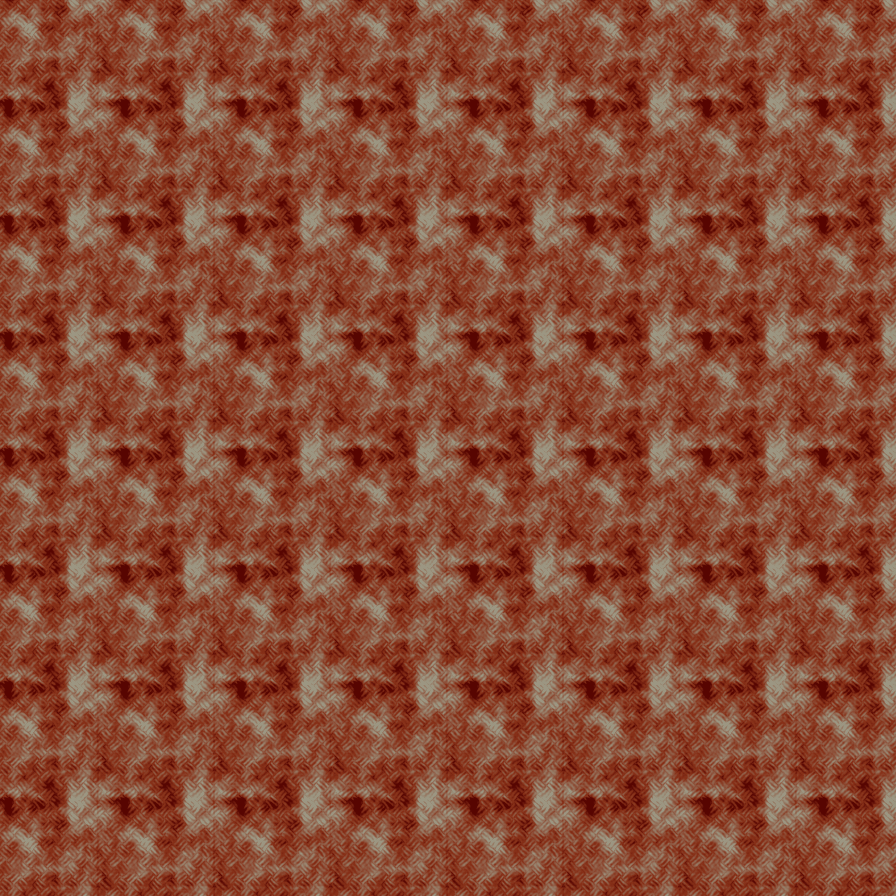
Reproduce this pattern procedurally as a WebGL 1 fragment shader.

```glsl
precision highp float;
// Rust-stained woven cloth: one mottled tile with diagonal basket-weave threads, repeated in a grid.

uniform vec2 u_resolution;

const float REPEATS = 7.7;                    // tiles across the canvas
const vec2 TILE_ORIGIN = vec2(0.109, 0.921);  // one tile corner, canvas units
const float WEAVE_BLOCKS = 7.0;               // diagonal blocks per tile
const float THREADS = 3.0;                    // threads per block
const float THREAD_DEPTH = 0.12;
const float BASE_TONE = 0.53;
const float MOTTLE = 0.85;
const float EDGE_WARP = 0.12;
const float SEAM_WIDTH = 0.008;
const float SEAM_DEPTH = 0.10;
const vec3 DARK = vec3(0.34, 0.02, 0.005);
const vec3 RUST = vec3(0.53, 0.19, 0.095);
const vec3 PALE = vec3(0.61, 0.59, 0.51);

vec2 gradient(vec2 cell, float period) {
  vec2 c = mod(cell, period);
  float h = fract(sin(dot(c, vec2(127.1, 311.7)) + period) * 4375.85);
  return vec2(cos(6.2832 * h), sin(6.2832 * h));
}

// Gradient noise that wraps after "period" cells
float wrappedNoise(vec2 p, float period) {
  vec2 i = floor(p);
  vec2 f = p - i;
  vec2 s = f * f * f * (f * (f * 6.0 - 15.0) + 10.0);
  vec2 e = vec2(1.0, 0.0);
  float a = dot(gradient(i, period), f);
  float b = dot(gradient(i + e.xy, period), f - e.xy);
  float c = dot(gradient(i + e.yx, period), f - e.yx);
  float d = dot(gradient(i + e.xx, period), f - e.xx);
  return mix(mix(a, b, s.x), mix(c, d, s.x), s.y);
}

float mottle(vec2 tile) {
  float sum = 0.0;
  float gain = 0.5;
  float cells = 6.0;
  for (int i = 0; i < 4; i++) {
    sum += gain * wrappedNoise(tile * cells, cells);
    cells *= 2.0;
    gain *= 0.65;
  }
  return sum;
}

// Soft spot that wraps around the tile edges
float stain(vec2 tile, vec2 center, vec2 radius) {
  vec2 d = (fract(tile - center + 0.5) - 0.5) / radius;
  return exp(-dot(d, d));
}

float stains(vec2 q) {
  float dark = 0.55 * stain(q, vec2(0.22, 0.68), vec2(0.10, 0.07))
             + 0.42 * stain(q, vec2(0.48, 0.68), vec2(0.11, 0.06))
             + 0.42 * stain(q, vec2(0.15, 0.42), vec2(0.07, 0.07))
             + 0.36 * stain(q, vec2(0.61, 0.90), vec2(0.12, 0.14))
             + 0.34 * stain(q, vec2(0.64, 0.56), vec2(0.08, 0.22))
             + 0.30 * stain(q, vec2(0.04, 0.97), vec2(0.10, 0.08));
  float pale = 0.44 * stain(q, vec2(0.87, 0.74), vec2(0.19, 0.17))
             + 0.20 * stain(q, vec2(0.91, 0.54), vec2(0.10, 0.13))
             + 0.24 * stain(q, vec2(0.33, 0.85), vec2(0.14, 0.08))
             + 0.28 * stain(q, vec2(0.38, 0.38), vec2(0.16, 0.13))
             + 0.22 * stain(q, vec2(0.56, 0.18), vec2(0.18, 0.09));
  return pale - dark;
}

// Threads change direction from block to block, along both diagonals
float weave(vec2 tile, float pixel) {
  vec2 p = vec2(tile.x + tile.y, tile.x - tile.y) * WEAVE_BLOCKS;
  p += 0.12 * wrappedNoise(tile * 12.0, 12.0);
  vec2 block = floor(p);
  float turned = mod(block.x + block.y, 2.0);
  vec2 f = p - block;
  float across = mix(f.x, f.y, turned);
  float along = mix(f.y, f.x, turned);
  float thread = -cos(6.2832 * THREADS * across);
  float ends = smoothstep(0.0, 0.15, along) * smoothstep(0.0, 0.15, 1.0 - along);
  float pitch = 0.7071 / (WEAVE_BLOCKS * THREADS);
  float resolved = 1.0 - smoothstep(0.5, 0.9, pixel / pitch);
  return resolved * (thread * ends + 0.4 * (ends - 0.8));
}

void main() {
  vec2 canvas = gl_FragCoord.xy / u_resolution.y;
  float pixel = REPEATS / u_resolution.y;
  vec2 tile = fract((canvas - TILE_ORIGIN) * REPEATS);

  // Stains with ragged outlines
  vec2 warp = vec2(wrappedNoise(tile * 8.0, 8.0),
                   wrappedNoise(tile * 9.0, 9.0));
  float tone = BASE_TONE + stains(tile + EDGE_WARP * warp);
  tone += MOTTLE * mottle(tile);

  // Threads, with uneven wear
  float wear = 1.0 + 1.2 * wrappedNoise(tile * 11.0, 11.0);
  tone += THREAD_DEPTH * wear * weave(tile, pixel);

  // Faint joins between tiles
  vec2 edge = min(tile, 1.0 - tile);
  vec2 seam = 1.0 - smoothstep(vec2(SEAM_WIDTH - 0.5 * pixel), vec2(SEAM_WIDTH + 0.5 * pixel), edge);
  tone -= SEAM_DEPTH * max(seam.x, 0.6 * seam.y);

  tone = clamp(tone, 0.0, 1.0);
  vec3 color = mix(DARK, RUST, smoothstep(0.0, 0.4, tone));
  color = mix(color, PALE, clamp((tone - 0.4) / 0.6, 0.0, 1.0));
  gl_FragColor = vec4(color, 1.0);
}
```
